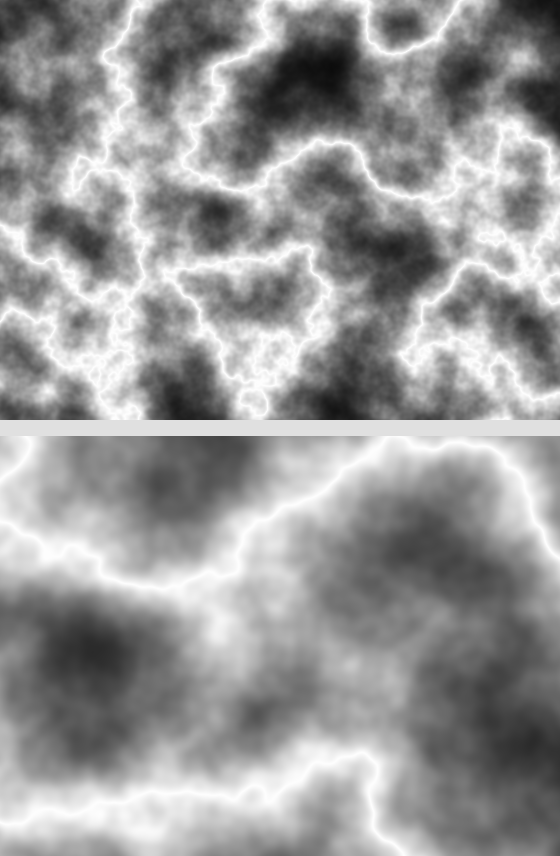
Top, the full canvas; bottom, a detail of the centre.
A Shadertoy shader for this texture:

```glsl
// Grey storm clouds crossed by thin, wandering, white lightning veins.
// Layers of gradient noise are summed; the veins are the zero contours,
// and the brightness falls off softly to black with distance from them.

float hash(vec2 cell) {
    vec3 p = fract(cell.xyx * vec3(0.1031, 0.1030, 0.0973));
    p += dot(p, p.yzx + 33.33);
    return fract((p.x + p.y) * p.z);
}

// Slope of the unit gradient at a lattice corner, applied to an offset
float cornerSlope(vec2 cell, vec2 offset) {
    float angle = 6.28318 * hash(cell);
    return dot(vec2(cos(angle), sin(angle)), offset);
}

float gradientNoise(vec2 p) {
    vec2 cell = floor(p);
    vec2 f = p - cell;
    vec2 fade = f * f * f * (f * (f * 6.0 - 15.0) + 10.0);
    vec2 right = vec2(1.0, 0.0);
    vec2 up = vec2(0.0, 1.0);
    float bottom = mix(cornerSlope(cell, f),
                       cornerSlope(cell + right, f - right), fade.x);
    float top = mix(cornerSlope(cell + up, f - up),
                    cornerSlope(cell + 1.0, f - 1.0), fade.x);
    return mix(bottom, top, fade.y);
}

// Octaves are turned and shifted so that their lattices never line up
float cloudField(vec2 p) {
    mat2 turn = mat2(0.8, 0.6, -0.6, 0.8);
    float sum = 0.0;
    float amplitude = 1.0;
    for (int octave = 0; octave < 6; octave++) {
        sum += amplitude * gradientNoise(p);
        p = turn * p * 2.0 + vec2(17.3, 9.7);
        amplitude *= 0.5;
    }
    return sum;
}

void mainImage(out vec4 fragColor, in vec2 fragCoord) {
    vec2 uv = fragCoord / iResolution.y;
    float field = cloudField(uv * 2.4 + vec2(41.4, 23.6));

    // Slightly rounded ridge, so the veins stay smooth
    float ridgeDistance = sqrt(field * field + 0.00001) / 0.249;

    // Soft shoulder keeps some shading inside the dark clouds
    float brightness = 1.0 - tanh(0.64 * ridgeDistance);

    fragColor = vec4(vec3(brightness), 1.0);
}
```
